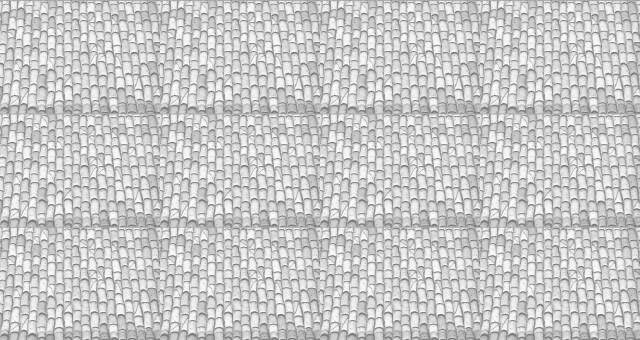
Reproduce this texture procedurally as a WebGL 2 fragment shader.

```glsl
#version 300 es
precision highp float;
// Weathered grey barrel-tile roofs, fanning toward the eave, repeated four by three.
uniform vec2 u_resolution;
out vec4 fragColor;

float hash(vec2 p) {
    vec3 q = fract(vec3(p.xyx) * 0.1031);
    q += dot(q, q.yzx + 33.33);
    return fract((q.x + q.y) * q.z);
}

// Cellular noise: distance to the nearest scattered point.
float cellular(vec2 p) {
    vec2 cell = floor(p);
    float nearest = 1.0;
    for (int j = -1; j <= 1; j++)
        for (int i = -1; i <= 1; i++) {
            vec2 c = cell + vec2(i, j);
            vec2 point = c + vec2(hash(c + 3.7), hash(c + 19.1));
            nearest = min(nearest, distance(p, point));
        }
    return nearest;
}

// Recessed channel between two columns, darker on the side away from the light.
float channelTone(float column, float x, float row) {
    float v = row + hash(vec2(column, 71.0));
    float tone = mix(0.60, 0.78, hash(vec2(column, floor(v) + 40.0)));
    tone += x < 0.0 ? 0.08 : -0.06;
    return tone - 0.12 * (1.0 - smoothstep(0.05, 0.18, fract(v)));
}

// Rounded cover tile; x spans -1..1 across it and f runs from its top to its lip.
float coverTone(vec2 id, float x, float f) {
    float tone = mix(0.86, 0.98, hash(id + 11.0));
    tone -= 0.09 * step(0.84, hash(id + 23.0));
    tone *= 1.0 - 0.20 * pow(abs(x + 0.12), 3.0);

    // Crisp shadow line under the tile above, a soft fade, and a bright lip.
    tone *= mix(0.60, 1.0, smoothstep(0.07, 0.13, f));
    tone *= mix(0.88, 1.0, smoothstep(0.10, 0.34, f));
    tone += 0.05 * smoothstep(0.82, 0.90, f);

    // A few tiles carry a long slanted break.
    float slant = 0.45 * sign(hash(id + 5.0) - 0.5);
    float crack = f - 0.55 - slant * x - 0.03 * sin(x * 5.0 + id.x);
    float broken = step(0.90, hash(id + 37.0));
    tone -= broken * 0.24 * (1.0 - smoothstep(0.03, 0.08, abs(crack)));
    return tone + broken * 0.06 * smoothstep(0.05, 0.12, crack);
}

float roof(vec2 p) {
    float depth = 1.0 - p.y;

    // Columns widen and rows lengthen toward the eave.
    float across = (p.x - 0.4) * mix(21.0, 17.5, depth);
    float row = depth * (12.4 - 2.0 * depth);
    across += 0.06 * sin(row * 1.7 + across * 2.3) + 0.04 * sin(row * 3.9 - across);
    float column = floor(across);
    float x = 2.0 * fract(across) - 1.0;
    float arch = 0.16 * (1.0 - x * x);

    // Stagger each column and vary tile lengths, then place the arched ends.
    float v = row + arch + hash(vec2(column, 7.0));
    v += 0.14 * sin(row * 2.6 + column * 4.1);
    vec2 id = vec2(column, floor(v));
    float f = fract(v);
    float tileX = x + 0.20 * (hash(id + 51.0) - 0.5);
    tileX += 0.16 * (hash(id + 63.0) - 0.5) * (f - 0.5);
    float halfWidth = mix(0.76, 0.86, f);
    float cover = 1.0 - smoothstep(halfWidth - 0.03, halfWidth + 0.03, abs(tileX));
    float tone = mix(channelTone(column, x, row), coverTone(id, tileX, f), cover);

    // Eave: shaded tile mouths below a thin arched edge.
    float eave = depth - 0.945 + 0.15 * arch + 0.03 * (hash(vec2(column, 91.0)) - 0.5);
    tone *= mix(1.0, 0.88, smoothstep(-0.002, 0.004, eave));
    tone -= 0.13 * cover * (1.0 - smoothstep(0.004, 0.010, abs(eave)));

    // Ridge line and the shaded right-hand verge.
    tone = mix(0.68, tone, smoothstep(0.006, 0.014, depth));
    tone *= 1.0 - 0.08 * smoothstep(0.88, 1.0, p.x);

    // Sparse lichen specks and soft mottling.
    vec2 surface = p * vec2(1.41, 1.0);
    tone -= 0.16 * (1.0 - smoothstep(0.07, 0.14, cellular(surface * 22.0)));
    tone += 0.012 * sin(surface.x * 67.0 + 3.0 * sin(surface.y * 41.0));
    return clamp(tone, 0.48, 0.97);
}

void main() {
    // Average a small grid of samples to smooth every edge.
    float tone = 0.0;
    for (int j = -1; j <= 1; j++)
        for (int i = -1; i <= 1; i++) {
            vec2 uv = (gl_FragCoord.xy + vec2(i, j) / 3.0) / u_resolution;
            tone += roof(fract(uv * vec2(4.0, 3.0)));
        }
    fragColor = vec4(vec3(tone / 9.0), 1.0);
}
```
